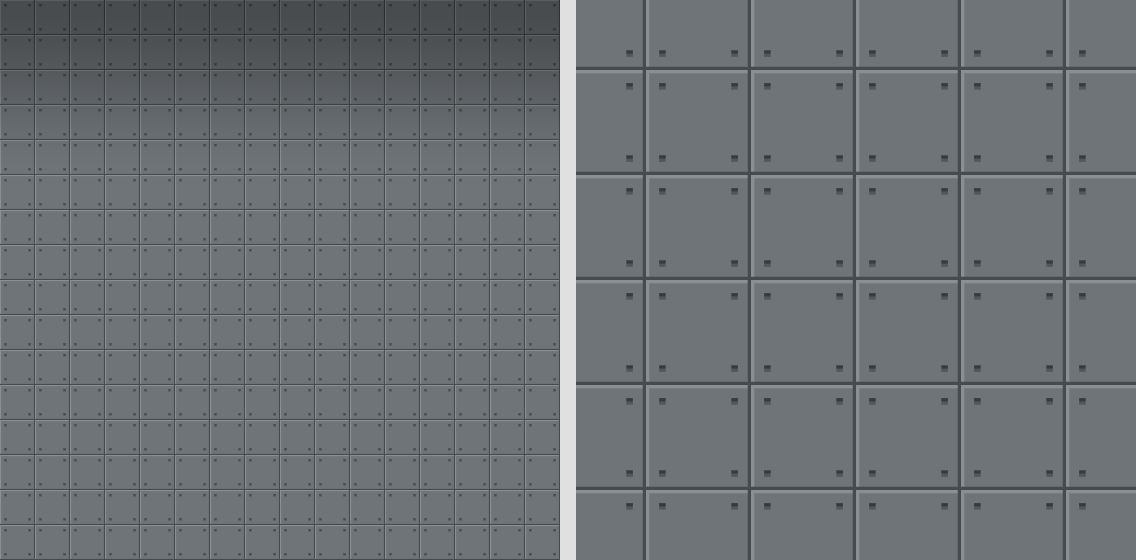
Left: the whole. Right: its middle third, enlarged.
This texture is drawn by a WebGL 2 fragment shader. Its source:

```glsl
#version 300 es
precision highp float;

uniform vec2 u_resolution;
out vec4 outColor;

const float TILES = 16.0;          // panels across and down
const float UNIT = 1.0 / 32.0;     // seam width as a share of a panel
const float RIVET_INSET = 5.0 * UNIT;

const vec3 STEEL = vec3(0.435, 0.455, 0.470);
const vec3 BEVEL = vec3(0.545, 0.562, 0.574);
const vec3 SEAM = vec3(0.275, 0.295, 0.308);
const vec3 RIVET_DARK = vec3(0.215, 0.232, 0.243);
const vec3 RIVET_SOFT = vec3(0.325, 0.342, 0.354);

// Smooth coverage of a signed distance, negative inside
float coverage(float dist, float pixel) {
    return clamp(0.5 - dist / pixel, 0.0, 1.0);
}

float boxDistance(vec2 p, vec2 halfSize) {
    vec2 d = abs(p) - halfSize;
    return length(max(d, 0.0)) + min(max(d.x, d.y), 0.0);
}

// Thin strip along the two panel sides nearest to zero
float cornerStrip(vec2 p, float width, float pixel) {
    return coverage(min(p.x, p.y) - width, pixel);
}

// One panel: x runs right and y runs down, both from 0 to 1
vec3 panelColor(vec2 p, float pixel) {
    vec3 color = mix(STEEL, BEVEL, cornerStrip(p, UNIT, pixel));

    // Four small square rivets, darker in their upper half
    vec2 side = step(0.5, p);
    vec2 center = mix(vec2(RIVET_INSET), vec2(1.0 - RIVET_INSET), side);
    vec2 local = p - center;
    vec3 rivet = mix(RIVET_SOFT, RIVET_DARK, coverage(local.y, pixel));
    color = mix(color, rivet, coverage(boxDistance(local, vec2(UNIT)), pixel));

    // Dark seam on the right and lower sides
    return mix(color, SEAM, cornerStrip(1.0 - p, UNIT, pixel));
}

// Shadow that fades out below the upper edge
float topShade(float depth) {
    return mix(0.65, 1.0, smoothstep(0.0, 0.33, depth));
}

void main() {
    vec2 uv = gl_FragCoord.xy / u_resolution;
    uv.y = 1.0 - uv.y;
    float pixel = TILES / min(u_resolution.x, u_resolution.y);

    vec3 color = panelColor(fract(uv * TILES), pixel);
    outColor = vec4(color * topShade(uv.y), 1.0);
}
```
